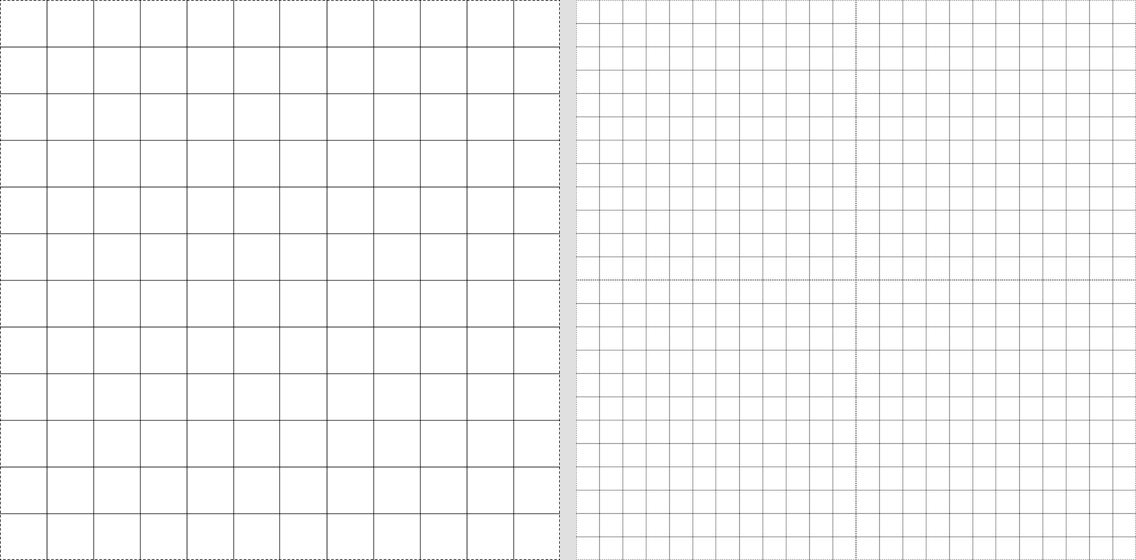
Left, the tile; right, the same tile 2 across and 2 down.
Write a three.js fragment shader that draws this pattern.

```glsl
// Thin black square grid on white, framed by a dashed outline along the tile edge.
#define CELLS 12.0
#define LINE_WIDTH 0.0012
#define LINE_SHIFT 0.00065
#define EDGE_WIDTH 0.0024
#define DASHES 128.0
#define DASH_FILL 0.6
#define SOFTNESS 1.35
#define PAPER vec3(1.0)
#define INK vec3(0.0)

varying vec2 vUv;

// Share of a smoothing window covered by a band centred on zero.
vec2 bandCoverage(vec2 offset, float width, vec2 window) {
  vec2 high = min(offset + 0.5 * window, vec2(0.5 * width));
  vec2 low = max(offset - 0.5 * window, vec2(-0.5 * width));
  return max(high - low, 0.0) / window;
}

// Solid rules between cells; the middle upright leans to the other side.
vec2 gridLines(vec2 uv, vec2 window) {
  vec2 index = floor(uv * CELLS + 0.5);
  float middle = 1.0 - step(0.5, abs(index.x - 0.5 * CELLS));
  vec2 shift = LINE_SHIFT * vec2(1.0 - 2.0 * middle, -1.0);
  vec2 inner = step(0.5, index) * step(index, vec2(CELLS - 0.5));
  return inner * bandCoverage(uv - index / CELLS - shift, LINE_WIDTH, window);
}

// Dashed outline, shared by opposite sides of the tile.
vec2 dashedEdge(vec2 uv, vec2 window) {
  vec2 edge = bandCoverage(min(uv, 1.0 - uv), EDGE_WIDTH, window);
  vec2 along = (fract(uv * DASHES + 0.5) - 0.5) / DASHES;
  vec2 dash = bandCoverage(along, DASH_FILL / DASHES, window);
  return edge * dash.yx;
}

void main() {
  vec2 window = max(fwidth(vUv), vec2(0.00001)) * SOFTNESS;
  vec2 lines = max(gridLines(vUv, window), dashedEdge(vUv, window));
  float ink = 1.0 - (1.0 - lines.x) * (1.0 - lines.y);
  gl_FragColor = vec4(mix(PAPER, INK, ink), 1.0);
}
```
